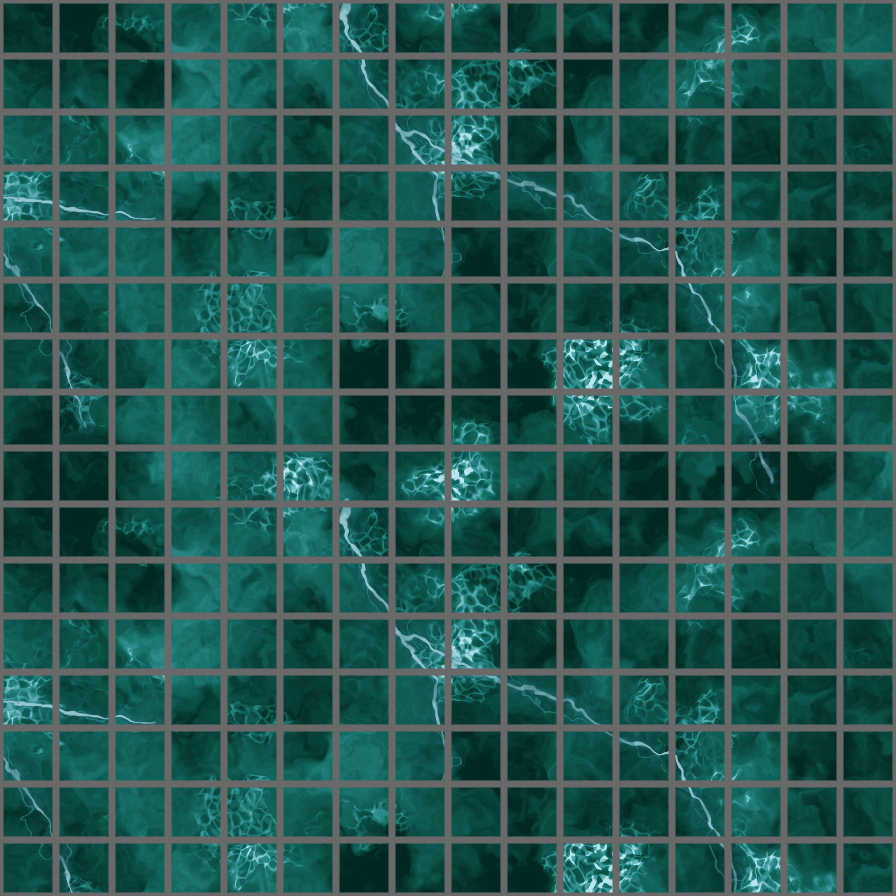
Write a Shadertoy shader that draws this texture.

```glsl
// Green marble mosaic: square tiles cut from one slab, set in flat grey grout.
// The slab is layered cellular noise with soft lights, lacy mineral patches and
// thin branching veins; it recurs down the wall every SLAB_ROWS tiles.

const float TILES = 16.0;          // tiles across and down
const float SLAB_ROWS = 9.0;       // vertical period of the marble, in tiles
const float GROUT_HALF = 0.063;    // half the joint width, in tiles
const float VEIN_HALF = 0.026;     // half the vein width, in tiles
const float CLOUD_GAIN = 3.6;      // contrast of the mottling
const float BASE_TONE = 0.33;      // 0 dark, 1 mid, 2 light, 3 pale

const vec3 GROUT = vec3(0.41, 0.41, 0.41);
const vec3 DARK  = vec3(0.02, 0.23, 0.20);
const vec3 MID   = vec3(0.07, 0.41, 0.37);
const vec3 LIGHT = vec3(0.22, 0.60, 0.61);
const vec3 PALE  = vec3(0.72, 0.90, 0.92);
const vec3 VEIN  = vec3(0.60, 0.79, 0.84);
const vec3 HALO  = vec3(0.16, 0.46, 0.53);

// Vein segments: start xy, end xy, in tiles from the top left
const vec4 VEINS[11] = vec4[11](
    vec4(6.1, 0.0, 6.7, 1.7), vec4(6.7, 1.7, 7.8, 3.1), vec4(7.8, 3.1, 7.9, 4.9),
    vec4(7.1, 2.2, 8.1, 2.7), vec4(8.1, 2.7, 10.4, 3.8), vec4(10.4, 3.8, 12.0, 4.6),
    vec4(12.0, 4.6, 13.0, 6.4), vec4(13.0, 6.4, 13.7, 8.7), vec4(0.0, 4.3, 0.9, 5.8),
    vec4(0.9, 5.8, 1.6, 7.6), vec4(0.0, 3.6, 2.7, 3.9));

// Lacy patches: centre xy, radius, strength
const vec4 PATCHES[11] = vec4[11](
    vec4(8.3, 2.9, 0.7, 1.0), vec4(4.5, 3.9, 0.8, 1.0), vec4(4.1, 5.6, 1.2, 0.9),
    vec4(11.1, 6.6, 0.9, 1.0), vec4(8.1, 8.5, 0.6, 1.1), vec4(1.6, 7.4, 0.6, 0.8),
    vec4(6.8, 6.2, 0.9, 0.7), vec4(9.2, 1.5, 0.8, 0.7), vec4(13.3, 6.8, 0.6, 0.7),
    vec4(15.6, 2.7, 0.6, 0.6), vec4(5.4, 8.6, 0.6, 0.8));

// Broad lights and shadows: centre xy, radius, tone shift
const vec4 LIGHTS[8] = vec4[8](
    vec4(4.2, 0.6, 1.8, 0.5), vec4(3.0, 2.0, 1.5, 0.4), vec4(3.4, 8.5, 0.9, 0.5),
    vec4(14.4, 1.8, 2.2, 0.3), vec4(9.3, 6.0, 2.0, -0.4), vec4(11.6, 8.0, 1.9, -0.4),
    vec4(0.3, 7.6, 1.5, -0.4), vec4(5.0, 6.6, 1.8, -0.25));

vec3 hash3(vec2 p) {
    vec3 q = fract(p.xyx * vec3(0.1031, 0.1030, 0.0973));
    q += dot(q, q.yxz + 33.33);
    return fract((q.xxy + q.yzz) * q.zyx);
}

// Vertical offset taken to the nearest copy of the slab
vec2 wrapped(vec2 d) {
    d.y = mod(d.y + 0.5 * SLAB_ROWS, SLAB_ROWS) - 0.5 * SLAB_ROWS;
    return d;
}

// Periodic cellular noise: xy two blended cell values, z distance to a border
vec3 cells(vec2 p, float freq) {
    vec2 q = p * freq, id = floor(q), f = q - id, blend = vec2(0.0);
    float total = 0.0, near = 9.0, second = 9.0;
    for (int k = 0; k < 9; k++) {
        vec2 o = vec2(k % 3 - 1, k / 3 - 1), c = id + o;
        c.y = mod(c.y, round(freq * SLAB_ROWS));
        vec3 h = hash3(c + 17.0 * round(freq * 3.0) + 50.0);
        float d = length(o + h.xy - f), w = exp(-6.0 * d * d);
        blend += w * vec2(h.z, fract(h.z * 7.0));
        total += w;
        second = min(second, max(near, d));
        near = min(near, d);
    }
    return vec3(blend / total, second - near);
}

// Octaves of cellular noise, centred on zero
vec2 clouds(vec2 p, float freq, int octaves) {
    vec2 sum = vec2(0.0);
    float amp = 1.0, total = 0.0;
    for (int k = 0; k < octaves; k++) {
        sum += amp * (cells(p, freq).xy - 0.5);
        total += amp;
        amp *= 0.62;
        freq *= 2.0;
    }
    return sum / total;
}

float veinDistance(vec2 p) {
    float d = 9.0;
    for (int k = 0; k < VEINS.length(); k++) {
        vec4 v = VEINS[k];
        vec2 reach = 0.5 * (v.zw - v.xy), q = wrapped(p - 0.5 * (v.xy + v.zw));
        float h = clamp(dot(q, reach) / dot(reach, reach), -1.0, 1.0);
        d = min(d, length(q - reach * h));
    }
    return d;
}

float falloff(vec2 p, vec4 spot) {
    vec2 d = wrapped(p - spot.xy) / spot.z;
    return spot.w * exp(-dot(d, d));
}

vec3 marble(vec2 p, float px) {
    vec2 warp = clouds(p, 4.0 / 3.0, 3);
    vec2 cloud = clouds(p + 1.2 * warp, 2.0 / 3.0, 6);
    vec3 lace = cells(p + 0.5 * warp, 16.0 / 3.0);
    vec3 speck = cells(p + 0.3 * warp.yx, 32.0 / 3.0);

    // Mottled ground
    float tone = BASE_TONE + CLOUD_GAIN * cloud.x, patchy = 0.0;
    for (int k = 0; k < LIGHTS.length(); k++) tone += falloff(p + warp, LIGHTS[k]);
    for (int k = 0; k < PATCHES.length(); k++)
        patchy = max(patchy, falloff(p + 0.8 * warp, PATCHES[k]));

    // Lacework of pale mineral around dark pores
    float ragged = patchy + 2.2 * cloud.y;
    float net = 1.0 - smoothstep(0.05, 0.35, lace.z);
    float grain = smoothstep(0.35, 0.75, speck.x);
    tone += smoothstep(0.35, 0.6, ragged) * (0.9 * net + 0.6 * grain - 0.15);
    tone += 0.3 * net * smoothstep(0.05, 0.2, cloud.y);
    tone += 1.3 * grain * smoothstep(0.8, 1.15, ragged);

    vec3 color = mix(DARK, MID, clamp(tone, -0.4, 1.0));
    color = mix(color, LIGHT, clamp(tone - 1.0, 0.0, 1.0));
    color = mix(color, PALE, clamp(tone - 2.0, 0.0, 1.0));

    // Veins: bluish halo, faint side strand, bright core of uneven width
    float core = veinDistance(p + 0.45 * warp), strand = veinDistance(p + 1.1 * warp.yx);
    float width = VEIN_HALF * (0.5 + lace.y);
    color = mix(color, HALO, 0.6 * exp(-9.0 * core) * (0.3 + 0.7 * grain));
    color = mix(color, LIGHT, 0.5 * clamp((0.6 * width - strand) / px + 0.5, 0.0, 1.0));
    float shine = clamp(0.65 + 2.5 * cloud.y, 0.2, 0.95);
    return mix(color, VEIN, shine * clamp((width - core) / px + 0.5, 0.0, 1.0));
}

void mainImage(out vec4 fragColor, in vec2 fragCoord) {
    vec2 p = fragCoord / iResolution.xy * TILES;
    p.y = TILES - p.y;
    float px = TILES / min(iResolution.x, iResolution.y);
    vec2 edge = 0.5 - abs(fract(p) - 0.5);
    float stone = clamp((min(edge.x, edge.y) - GROUT_HALF) / px + 0.5, 0.0, 1.0);
    fragColor = vec4(mix(GROUT, marble(p, px), stone), 1.0);
}
```
